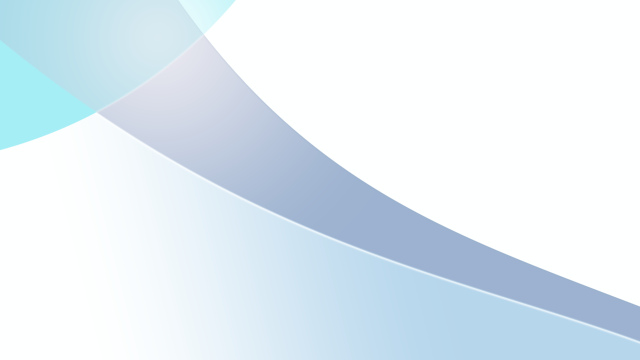
Give the GLSL for this background, as a WebGL 1 fragment shader.

```glsl
precision highp float;

uniform vec2 u_resolution;

// Colours
const vec3 WHITE = vec3(0.995, 1.0, 1.0);
const vec3 SKY = vec3(0.715, 0.84, 0.925);
const vec3 CYAN = vec3(0.65, 0.935, 0.96);
const vec3 RIBBON_PALE = vec3(0.925, 0.92, 0.945);
const vec3 RIBBON_DEEP = vec3(0.615, 0.7, 0.815);
const vec3 RIM_SHADE = vec3(0.56, 0.67, 0.76);

// Ribbon edges: start point and polynomial coefficients of the fall
const vec2 UPPER_START = vec2(0.495, 1.0);
const vec4 UPPER_FALL = vec4(-1.4236, 1.1004, -0.5013, 0.082);
const vec2 LOWER_START = vec2(0.0, 0.889);
const vec4 LOWER_FALL = vec4(-0.8143, 0.2458, 0.0149, -0.025);

// Disc and glow, in canvas heights
const vec2 DISC_CENTER = vec2(-0.339, 1.8386);
const float DISC_RADIUS = 1.3006;
const vec2 GLOW_CENTER = vec2(0.44, 0.896);
const float GLOW_RADIUS = 0.74;

// Rims and sky gradient
const float RIM_WIDTH = 0.0035;
const float SKY_TILT = 0.25;
const vec2 SKY_RANGE = vec2(0.25, 1.32);

float curveHeight(float x, vec2 start, vec4 fall) {
  float t = x - start.x;
  return start.y + t * (fall.x + t * (fall.y + t * (fall.z + t * fall.w)));
}

// Approximate signed distance, positive above the curve
float curveDistance(vec2 p, vec2 start, vec4 fall) {
  float t = p.x - start.x;
  float slope = fall.x + t * (2.0 * fall.y + t * (3.0 * fall.z + t * 4.0 * fall.w));
  return (p.y - curveHeight(p.x, start, fall)) / sqrt(1.0 + slope * slope);
}

float cover(float d, float pixel) {
  return smoothstep(-0.75 * pixel, 0.75 * pixel, d);
}

float rim(float d) {
  return exp(-d * d / (RIM_WIDTH * RIM_WIDTH));
}

void main() {
  vec2 p = gl_FragCoord.xy / u_resolution.y;
  float pixel = 1.0 / u_resolution.y;

  float upper = curveDistance(p, UPPER_START, UPPER_FALL);
  float lower = curveDistance(p, LOWER_START, LOWER_FALL);
  float disc = DISC_RADIUS - distance(p, DISC_CENTER);
  float glow = distance(p, GLOW_CENTER);

  float belowUpper = cover(-upper, pixel);
  float aboveLower = cover(lower, pixel * 1.5);
  float inDisc = cover(disc, pixel);

  // Tilted sky gradient under the ribbon
  float skyAmount = smoothstep(SKY_RANGE.x, SKY_RANGE.y, p.x + SKY_TILT * p.y);
  vec3 field = mix(WHITE, SKY, skyAmount);
  field = mix(field, WHITE, 0.65 * rim(lower + RIM_WIDTH));
  field = mix(field, CYAN, inDisc);

  // Ribbon shaded outward from the glow
  vec3 ribbon = mix(RIBBON_PALE, RIBBON_DEEP, smoothstep(-0.1, 1.0, glow / GLOW_RADIUS));
  float edgeShade = smoothstep(0.3, 0.9, p.x);
  ribbon = mix(ribbon, RIM_SHADE, 0.3 * edgeShade * rim(upper));

  // Translucent disc over the ribbon and the white corner
  vec3 color = mix(WHITE, ribbon, belowUpper);
  float tint = mix(0.25, 0.55, smoothstep(0.0, 0.4, glow));
  tint += 0.18 * smoothstep(0.1, 0.25, glow) * (1.0 - belowUpper);
  color = mix(color, CYAN, inDisc * tint);
  color = mix(color, WHITE, 0.3 * rim(disc) * belowUpper);

  color = mix(field, color, aboveLower);
  gl_FragColor = vec4(color, 1.0);
}
```
